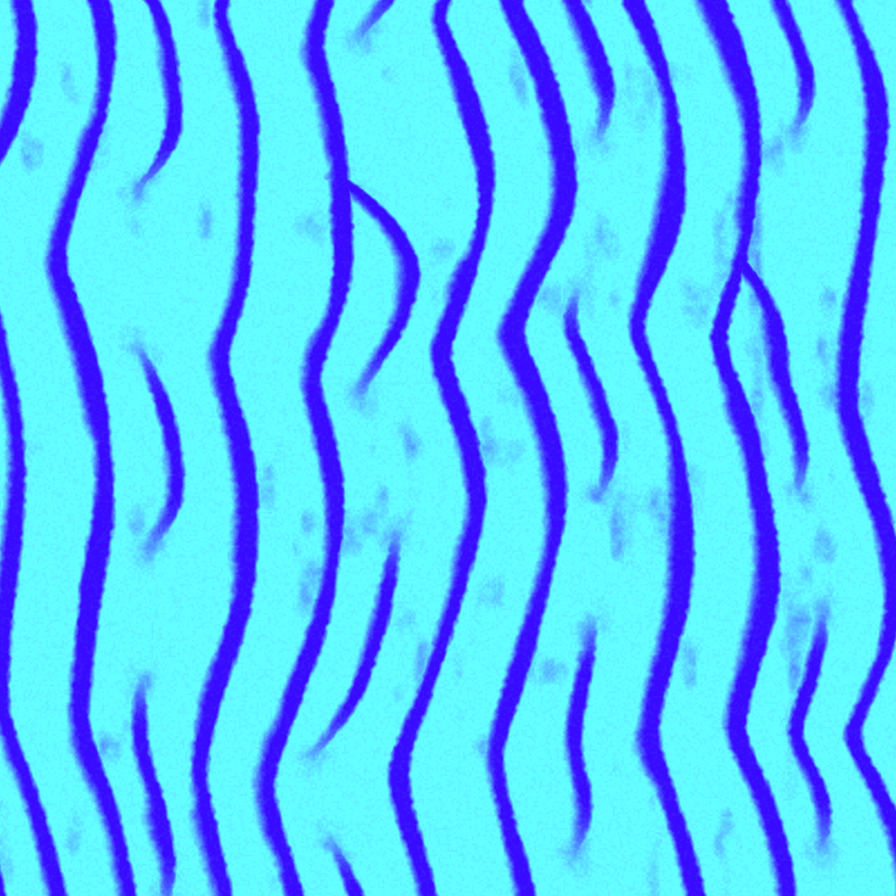
A Shadertoy shader for this pattern:

```glsl
// Wavy vertical blue stripes on cyan, with forks, short strands, soft left edges and faint smudges.
#define GROUPS 4.3        // stripe groups across the canvas: two full lines and one broken strand
#define WAVE_LENGTH 0.40  // height of one bend
#define WAVE_SIZE 0.064   // sideways reach of a bend
#define DRIFT 0.08        // slow sideways wander
#define HALF_WIDTH 0.0102 // half thickness of a full line
#define SOFT_LEFT 0.0070
#define SOFT_RIGHT 0.0036
#define STRAND_PERIOD 0.40
#define SMUDGE 0.42
#define GRAIN 0.13

const vec3 CYAN = vec3(0.39, 0.995, 1.0);
const vec3 BLUE = vec3(0.22, 0.04, 1.0);

float hash(vec2 p) {
    p = fract(p * vec2(0.1031, 0.1137));
    p += dot(p, p.yx + 33.33);
    return fract((p.x + p.y) * p.x * 17.3);
}

float noise(vec2 p) {
    vec2 i = floor(p), f = fract(p);
    f = f * f * (3.0 - 2.0 * f);
    return mix(mix(hash(i), hash(i + vec2(1, 0)), f.x),
               mix(hash(i + vec2(0, 1)), hash(i + vec2(1, 1)), f.x), f.y);
}

// Centre of a line: round bends to the right, tighter corners to the left
float lineX(float group, float member, float y) {
    float id = group * 3.0 + member;
    float slot = member < 0.5 ? 0.0 : (member < 1.5 ? 0.385 : 0.69);
    float phase = 3.14159 * y / WAVE_LENGTH + 2.8 * noise(vec2(id * 0.24 + 7.0, y * 2.2 + 3.0));
    float s = sin(phase);
    float bend = sqrt(s * s + 0.02) - 0.5;
    float size = WAVE_SIZE * mix(0.55, 1.15, noise(vec2(id * 0.3 + 40.0, y * 2.0)));
    float wander = DRIFT * (noise(vec2(id * 0.2 + 80.0, y * 1.6 + 9.0)) - 0.5);
    float ripple = 0.014 * (noise(vec2(id * 0.6 + 20.0, y * 9.0)) - 0.5);
    return (group + slot + 0.1) / GROUPS + bend * size + wander + ripple;
}

// Stroke profile: crisp on the right, fuzzy with small bumps on the left
float stroke(float d, float halfWidth, float id, float y) {
    float bump = noise(vec2(id * 5.0 + 11.0, y * 13.0));
    float soft = SOFT_RIGHT;
    if (d < 0.0) {
        float fray = noise(vec2(id * 7.0 + 3.0, y * 60.0));
        soft = SOFT_LEFT * mix(0.5, 1.4, bump) * mix(0.85, 1.15, fray);
        halfWidth += 0.006 * smoothstep(0.65, 0.95, bump);
    }
    return 1.0 - smoothstep(halfWidth - soft, halfWidth + soft, abs(d));
}

// Strand that comes and goes; some tops fork out of the line on the left
float strand(vec2 p, float group) {
    float t = p.y / STRAND_PERIOD + hash(vec2(group + 5.0, 31.0));
    vec2 key = vec2(group + 13.0, floor(t) + 17.0);
    float f = fract(t);
    float bottom = 0.1;
    float top = bottom + mix(0.55, 0.84, hash(key));
    float forked = step(0.5, hash(key + 50.0));

    float rise = clamp((f - top + 0.3) / 0.3, 0.0, 1.0);
    float fall = clamp((bottom + 0.2 - f) / 0.2, 0.0, 1.0);
    float lean = rise * rise * mix(0.12, 1.0, forked) + 0.32 * fall * fall;
    float x = mix(lineX(group, 2.0, p.y), lineX(group, 1.0, p.y), lean);
    float d = p.x - x;

    float lower = smoothstep(bottom - 0.04, bottom + 0.16, f);
    float upper = 1.0 - smoothstep(top - mix(0.14, 0.0, forked), top + 0.04, f);
    float presence = lower * upper;
    float body = HALF_WIDTH * mix(0.5, 0.85, presence);
    float ink = stroke(d, body, group * 3.0 + 2.0, p.y) * sqrt(presence);

    // Pale barbs around both ends
    float ends = min(abs(f - bottom), abs(f - top)) * STRAND_PERIOD;
    float barb = exp(-pow(d / 0.014, 2.0) - pow(ends / 0.018, 2.0));
    return max(ink, 0.5 * barb * noise(p * 90.0));
}

// Faint upright blots between the lines
float smudges(vec2 p) {
    float blot = 0.7 * noise(p * vec2(26.0, 12.0) + 60.0) + 0.3 * noise(p * vec2(70.0, 36.0));
    float mottle = mix(0.3, 1.0, noise(p * 130.0));
    return SMUDGE * smoothstep(0.68, 0.95, blot) * mottle;
}

void mainImage(out vec4 fragColor, in vec2 fragCoord) {
    vec2 p = fragCoord / iResolution.y;
    vec2 q = p;
    q.x += 0.003 * (noise(p * 170.0) - 0.5);

    float ink = smudges(p);
    for (float group = -1.0; group <= ceil(GROUPS); group++) {
        for (float member = 0.0; member < 2.0; member++) {
            float id = group * 3.0 + member;
            float body = HALF_WIDTH * mix(0.66, 1.34, noise(vec2(id * 3.0 + 25.0, p.y * 8.0)));
            ink = max(ink, stroke(q.x - lineX(group, member, p.y), body, id, p.y));
        }
        ink = max(ink, strand(q, group));
    }

    // Fine grain over everything
    ink += GRAIN * (noise(p * 400.0) - 0.5);
    fragColor = vec4(mix(CYAN, BLUE, clamp(ink, 0.0, 1.0)), 1.0);
}
```
